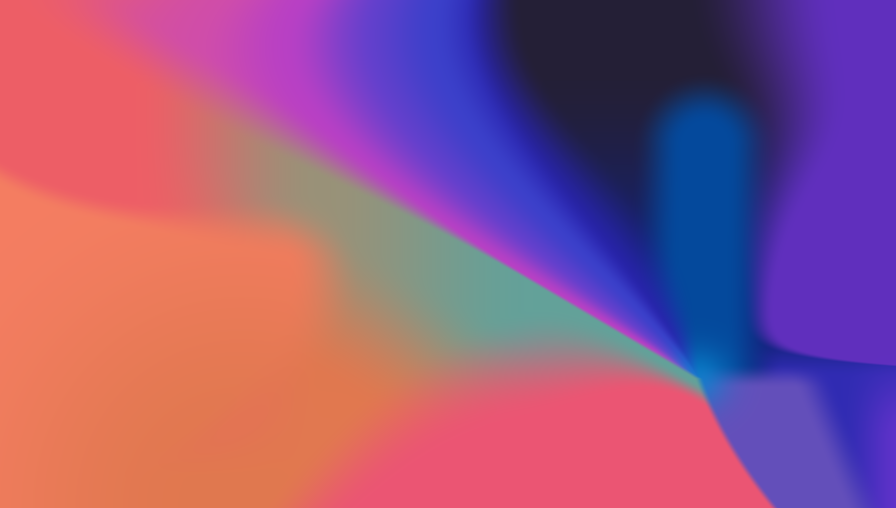
Reproduce this background procedurally as a WebGL 1 fragment shader.

```glsl
precision highp float;
// Soft abstract gradient: colour bands fan out of one node beside warm and violet fields.

uniform vec2 u_resolution;

// Node where the bands meet, in units of the canvas height
const vec2 NODE = vec2(1.376, 0.2546);
const float TOP = 0.7454;

const vec3 RED = vec3(0.93, 0.37, 0.40);
const vec3 ROSE = vec3(0.92, 0.335, 0.45);
const vec3 ORCHID = vec3(0.81, 0.30, 0.67);
const vec3 MAGENTA = vec3(0.72, 0.25, 0.77);
const vec3 PURPLE = vec3(0.41, 0.25, 0.80);
const vec3 BLUE = vec3(0.23, 0.25, 0.79);
const vec3 INDIGO = vec3(0.16, 0.14, 0.68);
const vec3 INK = vec3(0.14, 0.12, 0.21);
const vec3 NAVY = vec3(0.07, 0.13, 0.48);
const vec3 OCEAN = vec3(0.015, 0.285, 0.61);
const vec3 CYAN = vec3(0.04, 0.52, 0.81);
const vec3 VIOLET = vec3(0.375, 0.185, 0.74);
const vec3 LAVENDER = vec3(0.39, 0.31, 0.73);
const vec3 ORANGE = vec3(0.955, 0.49, 0.38);
const vec3 BURNT = vec3(0.88, 0.47, 0.31);
const vec3 SAGE = vec3(0.60, 0.57, 0.47);
const vec3 TEAL = vec3(0.39, 0.63, 0.60);

// Soft step of half-width w, rising through d = 0
float rise(float d, float w) {
  return smoothstep(-w, w, d);
}

// Distance to the segment a-b
float segment(vec2 p, vec2 a, vec2 b) {
  vec2 ab = b - a;
  return length(p - a - ab * clamp(dot(p - a, ab) / dot(ab, ab), 0.0, 1.0));
}

// Cubic curve through 0 at s = 0 and 1 at s = 1
float bend(float s, float a, float b) {
  return s * (a + s * (b + s * (1.0 - a - b)));
}

// Bands from red through magenta to deep blue
vec3 bandColor(float t) {
  vec3 c = mix(RED, ORCHID, smoothstep(-1.6, -0.25, t));
  c = mix(c, MAGENTA, smoothstep(-0.4, 0.05, t));
  c = mix(c, PURPLE, smoothstep(0.0, 0.42, t));
  c = mix(c, BLUE, smoothstep(0.3, 0.75, t));
  return mix(c, INDIGO, smoothstep(0.7, 0.98, t));
}

// Dark hollow holding a blue lobe
vec3 hollow(vec2 q) {
  vec3 c = mix(NAVY, INK, smoothstep(0.12, 0.62, q.y));
  float indigo = smoothstep(0.09, 0.0, q.y) * smoothstep(0.08, 0.17, q.x);
  c = mix(c, vec3(0.19, 0.17, 0.70), indigo);
  float d = segment(q, vec2(0.012, 0.46), vec2(0.005, 0.02));
  return mix(c, OCEAN, 1.0 - smoothstep(0.045, 0.145, d));
}

// Cool side: fan, hollow, violet field, and the facet below the node
vec3 coolSide(vec2 q) {
  float s = clamp(q.y / TOP, 0.01, 1.0);
  float outer = 0.791 * bend(s, 1.5, 0.6);
  float inner = 0.401 * bend(s, 0.8, 1.5);
  float t = (outer + q.x) / (outer - inner);
  float darkEnd = mix(1.45, 1.14, smoothstep(0.2, 0.9, s));
  vec3 c = mix(bandColor(t), hollow(q), smoothstep(0.84, darkEnd, t));

  float bulge = (q.y - 0.5) / 0.17;
  float flare = 0.08 * exp((0.05 - max(q.y, -0.05)) / 0.02);
  float edge = 0.115 + 0.06 * exp(-bulge * bulge) + flare;
  c = mix(c, VIOLET, rise(q.x - edge, mix(0.03, 0.15, smoothstep(0.1, 0.75, q.y))));

  float corner = smoothstep(0.28, 0.40, q.x) * smoothstep(0.08, -0.12, q.y);
  c = mix(c, VIOLET + vec3(0.0, 0.01, 0.05), corner);
  float facet = rise(0.005 - q.y, 0.025) * rise(0.22 - 0.42 * q.y - q.x, 0.04);
  c = mix(c, LAVENDER, facet);
  return mix(c, CYAN, 0.8 * exp(-dot(q, q) / 0.0035));
}

// Warm side: red, sage and teal, an orange lobe and a rose mound
vec3 warmSide(vec2 q) {
  vec3 haze = mix(SAGE, TEAL, smoothstep(-0.75, -0.32, q.x));
  float depth = -q.x / 1.7 - q.y;
  haze = mix(haze, BURNT, smoothstep(0.12, 0.44, depth));
  vec3 c = mix(RED, haze, smoothstep(-1.12, -0.74, q.x));

  float x = q.x + NODE.x;
  float lobeTop = 0.406 - 0.115 * (1.0 - exp(-x / 0.206));
  float away = q.y - 0.195;
  float lobeSide = -0.735 - 2.4 * away * away;
  float lobe = rise(lobeTop - q.y, mix(0.025, 0.07, smoothstep(0.2, 0.65, x)));
  lobe *= rise(lobeSide - q.x, 0.075);
  vec3 glow = mix(ORANGE, BURNT, smoothstep(0.7, 0.1, length(q - vec2(-0.9, -0.25))));
  c = mix(c, glow, lobe);
  c = mix(c, glow, smoothstep(0.0, -0.2, q.y) * smoothstep(-0.6, -0.85, q.x));

  float crest = q.x + 0.252;
  float mound = 0.039 - 1.08 * crest * crest;
  float soft = mix(0.02, 0.105, smoothstep(0.0, -0.35, q.x));
  return mix(c, ROSE, rise(mound - q.y, soft));
}

void main() {
  vec2 q = gl_FragCoord.xy / u_resolution.y - NODE;

  // Ridge above the node, curved facet edge below it
  float below = max(-q.y, 0.0);
  float ridge = -1.7 * max(q.y, 0.0) + below * (0.35 + 0.92 * below);
  float soft = mix(0.009, 0.13, smoothstep(0.2, 0.6, q.y));
  vec3 color = mix(warmSide(q), coolSide(q), rise(q.x - ridge, soft));
  gl_FragColor = vec4(color, 1.0);
}
```
